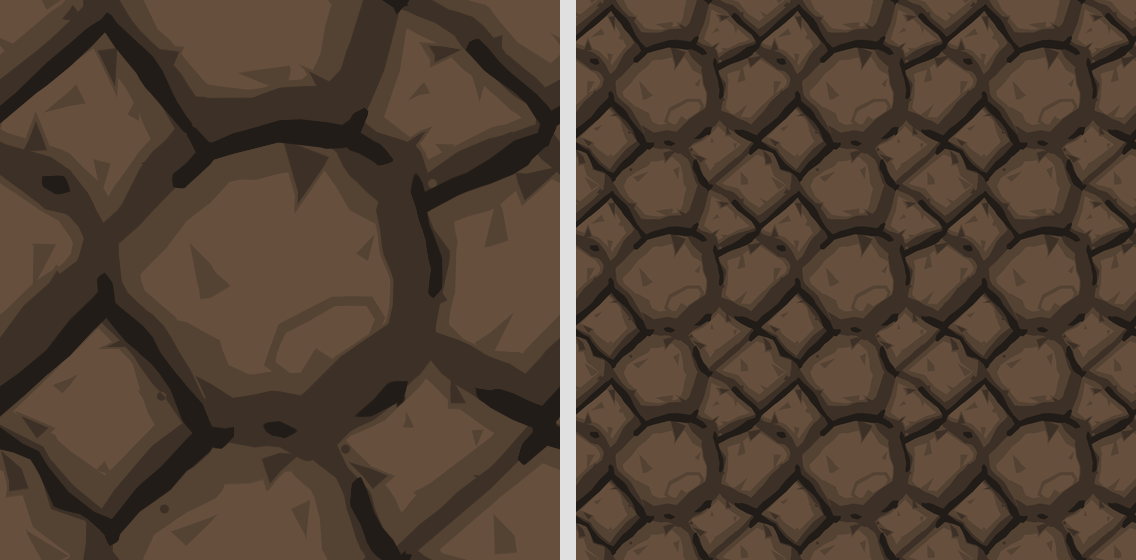
Left: one tile. Right: repeated 3 by 3.
Give the GLSL for this texture, as a Shadertoy shader.

```glsl
// Flat-shaded cobblestones in four earth tones, tiling in both directions.
// Stones are cells of a wrapped power diagram; each is inset towards the light
// into shadow, body and top facets, then chipped, dotted and ringed by cracks.

#define LIGHT_DIR  vec2(-0.6, 0.8)
#define WARP       0.055
#define CRACK_MIN  0.009
#define CRACK_VARY 0.016
#define BODY_INSET 0.17
#define TOP_INSET  0.36
#define ROUGHNESS  0.24
#define CHIP_SIZE  0.10
#define DOT_RADIUS 0.008
#define SOFTNESS   1.4

const int STONES = 8;
const vec3 CRACK_COLOR  = vec3(0.13, 0.11, 0.09);
const vec3 SHADOW_COLOR = vec3(0.24, 0.19, 0.15);
const vec3 BODY_COLOR   = vec3(0.33, 0.26, 0.20);
const vec3 TOP_COLOR    = vec3(0.40, 0.31, 0.24);

// Centre and radius: large stones alternate with small ones
const vec3 stones[STONES] = vec3[STONES](
    vec3(0.51, 0.485, 0.27), vec3(0.45, 0.99, 0.22),
    vec3(0.95, 0.505, 0.20), vec3(0.98, 0.00, 0.17),
    vec3(0.18, 0.76, 0.14),  vec3(0.18, 0.26, 0.15),
    vec3(0.80, 0.785, 0.13), vec3(0.77, 0.205, 0.14));

float hash(vec2 cell, float seed) {
    uvec3 q = uvec3(cell.x, cell.y, seed) * uvec3(1597u, 3812u, 7919u);
    uint h = (q.x ^ (q.y << 7) ^ q.z) * 747796405u + 289133u;
    h = ((h >> 15) ^ h) * 277803737u;
    h = ((h >> 13) ^ h) * 668265u;
    return float((h >> 8) & 65535u) / 65535.0;
}

// Wrapping noise over flat triangles, so that its contours are angular
float facetNoise(vec2 p, float period, float seed) {
    vec2 g = p * period, f = fract(g), i = floor(g);
    vec2 corner = f.x > f.y ? vec2(1, 0) : vec2(0, 1);
    float a = hash(mod(i, period), seed);
    float b = hash(mod(i + corner, period), seed);
    float c = hash(mod(i + 1.0, period), seed);
    return a + (b - a) * max(f.x, f.y) + (c - b) * min(f.x, f.y);
}

vec2 wrapped(vec2 d) { return d - round(d); }

vec2 rotated(vec2 p, float angle) {
    float c = cos(angle), s = sin(angle);
    return vec2(c * p.x + s * p.y, c * p.y - s * p.x);
}

float triangle(vec2 p, float size) {
    return max(abs(p.x) * 0.866 + p.y * 0.5, -p.y) - size;
}

// Long facet with cut corners
float slab(vec2 p, vec2 halfSize) {
    vec2 a = abs(p) - halfSize;
    float cut = dot(abs(p), vec2(0.6, 0.8)) - dot(halfSize, vec2(0.42, 0.58));
    return max(max(a.x, a.y), cut);
}

float coverage(float d) {
    return smoothstep(-0.5, 0.5, d * iResolution.y / SOFTNESS);
}

void mainImage(out vec4 fragColor, in vec2 fragCoord) {
    vec2 uv = fragCoord / iResolution.xy;
    vec2 p = uv + WARP * (vec2(facetNoise(uv, 8.0, 1.0), facetNoise(uv, 8.0, 2.0)) - 0.5);

    // Stone that owns this point
    int own = 0;
    float nearest = 9.0;
    for (int i = 0; i < STONES; i++) {
        vec2 d = wrapped(p - stones[i].xy);
        float power = dot(d, d) - stones[i].z * stones[i].z;
        if (power < nearest) { nearest = power; own = i; }
    }
    vec2 local = wrapped(p - stones[own].xy);
    float radius = stones[own].z;

    // Inset the cell borders, more on the side away from the light
    float edge = 1.0, body = 1.0, top = 1.0;
    for (int j = 0; j < STONES; j++) {
        if (j == own) continue;
        vec2 d = wrapped(p - stones[j].xy);
        vec2 toNeighbour = local - d;
        float gap = length(toNeighbour);
        float dist = (dot(d, d) - stones[j].z * stones[j].z - nearest) / (2.0 * gap);
        float shade = -dot(toNeighbour / gap, LIGHT_DIR);
        float jitter = 0.12 * (hash(vec2(own, j), 3.0) - 0.5);
        edge = min(edge, dist);
        body = min(body, dist - radius * max(0.03, BODY_INSET + 0.18 * shade + jitter));
        top = min(top, dist - radius * (TOP_INSET + 0.13 * shade - jitter));
    }
    body = min(body + radius * ROUGHNESS * 0.7 * (facetNoise(uv, 11.0, 4.0) - 0.5), edge - 0.004);
    top += radius * ROUGHNESS * (facetNoise(uv, 9.0, 5.0) - 0.5);

    // A separate slab lies on the largest stone
    if (radius > 0.25) {
        float facet = slab(rotated(local - radius * vec2(0.25, -0.32), 0.65), radius * vec2(0.32, 0.18));
        top = max(min(top, facet - 0.018), -facet);
    }

    // Sharp notches around the rims of top and body
    for (int k = 0; k < 6; k++) {
        vec2 id = vec2(own, k);
        float angle = (float(k) + hash(id, 6.0)) * 1.0472;
        float reach = k % 2 == 0 ? 0.57 : 0.85;
        vec2 q = local - radius * reach * vec2(cos(angle), sin(angle));
        q = rotated(q, 6.2832 * hash(id, 7.0)) * vec2(1.3, 0.65);
        float chip = triangle(q, radius * CHIP_SIZE * (0.4 + 0.7 * hash(id, 8.0)));
        top = min(top, chip);
        if (k % 2 == 1) body = min(body, chip);
    }
    top = min(top, body - 0.006);

    // Pebble dots swap body and shadow tones
    float dots = 0.0;
    for (int k = 0; k < 6; k++) {
        vec2 centre = vec2(hash(vec2(k, 1), 9.0), hash(vec2(k, 2), 9.0));
        dots = max(dots, coverage(DOT_RADIUS - length(wrapped(uv - centre))));
    }

    // Broken cracks with blunt ends
    float broken = smoothstep(0.34, 0.48, facetNoise(uv, 7.0, 10.0));
    float width = mix(-0.012, CRACK_MIN + CRACK_VARY * facetNoise(uv, 12.0, 11.0), broken);

    float bodyMask = coverage(body);
    vec3 color = mix(SHADOW_COLOR, BODY_COLOR, mix(bodyMask, 1.0 - bodyMask, dots));
    color = mix(color, TOP_COLOR, coverage(top));
    color = mix(color, CRACK_COLOR, coverage(width - edge));
    fragColor = vec4(color, 1.0);
}
```
